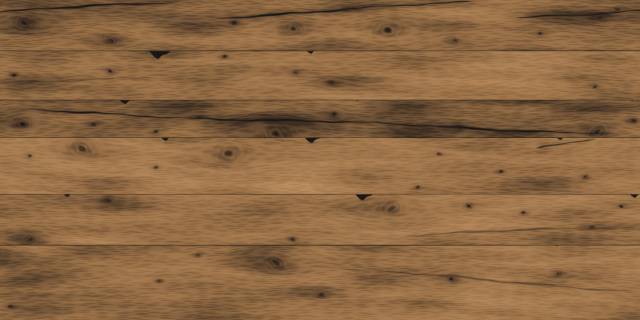
Write a Shadertoy shader that draws this texture.

```glsl
const int PLANKS = 6;
const float EDGES[7] = float[7](0.0, 0.234, 0.393, 0.570, 0.6875, 0.841, 1.0);
const float PLANK_TONE[6] = float[6](1.00, 1.05, 1.16, 0.72, 1.02, 0.92);
const float SEAM_DEPTH[6] = float[6](0.0, 0.85, 0.5, 0.4, 0.6, 0.8);
// Crack of each plank: start, length, height, rise
const vec4 CRACKS[6] = vec4[6](
    vec4(1.04, 0.96, 0.160, -0.070), vec4(1.25, 0.75, 0.265, 0.025),
    vec4(1.67, 0.20, 0.535, 0.030), vec4(0.05, 1.95, 0.655, -0.075),
    vec4(0.00, 0.50, 0.745, 0.010), vec4(0.65, 0.87, 0.945, 0.050));
const float CRACK_DEPTH[6] = float[6](0.45, 0.40, 0.75, 1.0, 0.25, 1.0);
const float CRACK_PERIOD[6] = float[6](3.0, 3.0, 3.0, 3.0, 3.0, 0.94);
const float CRACK_WIDTH = 0.0034;
const float SEAM_WIDTH = 0.0013;
const float CHIP_SPACING = 0.75;
const float KNOT_SPACING = 0.19;
const float KNOT_CHANCE = 0.72;
const vec2 KNOT_RADIUS = vec2(0.005, 0.025);
const vec2 PORE_SCALE = vec2(20.0, 150.0);
const vec2 MOTTLE_SCALE = vec2(3.5, 26.0);
const vec2 SMOKE_SCALE = vec2(2.3, 10.0);

const vec3 DARK = vec3(0.24, 0.18, 0.13);
const vec3 MID = vec3(0.59, 0.43, 0.27);
const vec3 LIGHT = vec3(0.73, 0.55, 0.37);
const vec3 VOID_COLOR = vec3(0.10, 0.09, 0.085);

float hash(vec2 p) {
    return fract(sin(dot(p, vec2(127.1, 311.7))) * 43758.5);
}

// Distance to the nearest scattered cell point
float cellular(vec2 p) {
    vec2 cell = floor(p);
    float nearest = 4.0;
    for (int j = -1; j <= 1; j++)
        for (int i = -1; i <= 1; i++) {
            vec2 c = cell + vec2(i, j);
            vec2 d = c + vec2(hash(c), hash(c + 37.3)) - p;
            nearest = min(nearest, dot(d, d));
        }
    return sqrt(nearest);
}

// Layered sines stretched along the board
float grain(vec2 p, float seed) {
    float sum = 0.0, freq = 17.0, amp = 0.55;
    for (int i = 0; i < 6; i++) {
        float k = float(i) + 1.0;
        float bend = 1.7 * sin(p.x * (1.1 + 1.4 * k) + p.y * freq * 0.37 + seed * k);
        sum += amp * sin(p.y * freq + p.x * k * 0.8 + seed * 2.3 * k + bend);
        freq *= 1.83;
        amp *= 0.82;
    }
    return sum;
}

// Adds knots: bends the grain height, returns (stain, core)
vec2 knots(vec2 p, int plank, float px, inout float height) {
    float lo = EDGES[plank], hi = EDGES[plank + 1];
    float cell = floor(p.x / KNOT_SPACING);
    vec2 mask = vec2(0.0);
    for (int i = -2; i <= 2; i++) {
        vec2 id = vec2(cell + float(i), float(plank) * 7.0 + 3.0);
        if (hash(id + 5.7) > KNOT_CHANCE) continue;
        vec2 center = vec2((id.x + 0.1 + 0.8 * hash(id)) * KNOT_SPACING,
                           mix(lo, hi, 0.08 + 0.84 * hash(id + 1.9)));
        float size = hash(id + 8.3);
        float r = mix(KNOT_RADIUS.x, KNOT_RADIUS.y, size * size * size);
        vec2 d = p - center;
        vec2 flow = d / (r * vec2(6.0, 2.6));
        height -= d.y * 0.75 * exp(-dot(flow, flow));

        // Soft heart, rings and a smoky stretched stain
        vec2 e = d / vec2(1.35, 1.0);
        e.y += e.x * 0.5 * sin(id.x * 2.0);
        float dist = length(e) + 0.13 * r * sin(d.x / r * 3.1 + id.x) * sin(d.y / r * 3.7 + id.y);
        float rings = 0.75 + 0.25 * sin(dist / r * 9.0);
        vec2 halo = d / (r * vec2(2.1, 1.25));
        vec2 smoke = d / (r * vec2(5.0, 1.9));
        mask.x += 0.5 * rings * exp(-dot(halo, halo)) + 0.28 * exp(-dot(smoke, smoke));
        float heart = r * mix(0.8, 0.38, size);
        float core = 1.0 - smoothstep(heart * 0.5 - px, heart * 1.2 + px, dist);
        mask.y = max(mask.y, core * (0.4 + 0.6 * hash(id + 4.1)));
    }
    return mask;
}

// Returns (stain, opening) of the plank's crack
vec2 crack(vec2 p, int plank, float px) {
    vec4 c = CRACKS[plank];
    float period = CRACK_PERIOD[plank];
    float rep = floor((p.x - c.x) / period);
    float s = (p.x - c.x - rep * period) / c.y;
    float taper = smoothstep(0.0, 0.12, s) * (1.0 - smoothstep(0.8, 1.0, s));
    float wobble = 0.004 * sin(p.x * 6.0 + c.z * 40.0) + 0.0018 * sin(p.x * 23.0) + 0.0007 * sin(p.x * 71.0);
    float d = abs(p.y - c.z - c.w * s - wobble);
    float w = CRACK_WIDTH * taper * (0.55 + 0.3 * sin(p.x * 9.0 + rep) + 0.2 * sin(p.x * 31.0));
    float opening = (1.0 - smoothstep(w - px, w + px, d)) * smoothstep(0.0, 0.3, taper);
    return CRACK_DEPTH[plank] * vec2(0.42 * taper * exp(-d / 0.014), opening);
}

// Dark seam with an occasional chip hanging below it
float seam(vec2 p, int i, float px) {
    float y = p.y - EDGES[i];
    float line = 1.0 - smoothstep(SEAM_WIDTH - px * 0.5, SEAM_WIDTH + px * 0.5, abs(y));
    line *= SEAM_DEPTH[i] * (0.85 + 0.15 * sin(p.x * 5.0 + float(i) * 2.0));
    vec2 id = vec2(floor(p.x / CHIP_SPACING), float(i));
    float x = p.x - (id.x + 0.2 + 0.6 * hash(id + 2.6)) * CHIP_SPACING;
    float reach = 0.026 * hash(id + 6.1) - abs(x) * 0.7 - 0.003 * sin(x * 160.0);
    float chip = smoothstep(-px, px, reach + y) * (1.0 - smoothstep(-px, px, y));
    return max(line, chip * step(0.0, reach));
}

void mainImage(out vec4 fragColor, in vec2 fragCoord) {
    vec2 p = fragCoord / iResolution.y;
    float px = 1.0 / iResolution.y;
    int plank = 0;
    for (int i = 1; i < PLANKS; i++) plank += int(step(EDGES[i], p.y));
    float seed = float(plank) * 4.7 + 1.3;

    // Wood figure
    float height = p.y;
    vec2 knot = knots(p, plank, px, height);
    vec2 split = crack(p, plank, px);
    vec2 q = vec2(p.x + seed, height + 0.006 * sin(p.x * 3.1 + seed));
    float tone = PLANK_TONE[plank] + 0.16 * grain(q, seed);
    tone += 0.40 * (cellular(q * MOTTLE_SCALE) - 0.5);
    tone -= 0.26 * (1.0 - smoothstep(0.1, 0.6, cellular(q * PORE_SCALE))) - 0.08;

    // Broad smoky shading
    tone -= 0.45 * (1.0 - smoothstep(0.0, 0.42, cellular(q * SMOKE_SCALE))) - 0.09;
    tone += 0.09 * sin(p.x * 2.3 + seed * 3.0) + 0.07 * sin(p.x * 5.3 - p.y * 19.0 + seed);
    tone -= 0.14 * smoothstep(0.87, 1.0, p.y);
    tone = clamp(tone - knot.x - split.x, 0.0, 2.0);
    vec3 color = mix(mix(DARK, MID, min(tone, 1.0)), LIGHT, min(max(tone - 1.0, 0.0) * 1.4, 1.0));

    // Knot hearts, cracks and seams
    float gap = max(knot.y, split.y);
    for (int i = 1; i < PLANKS; i++) gap = max(gap, seam(p, i, px));
    fragColor = vec4(mix(color, VOID_COLOR, gap), 1.0);
}
```
